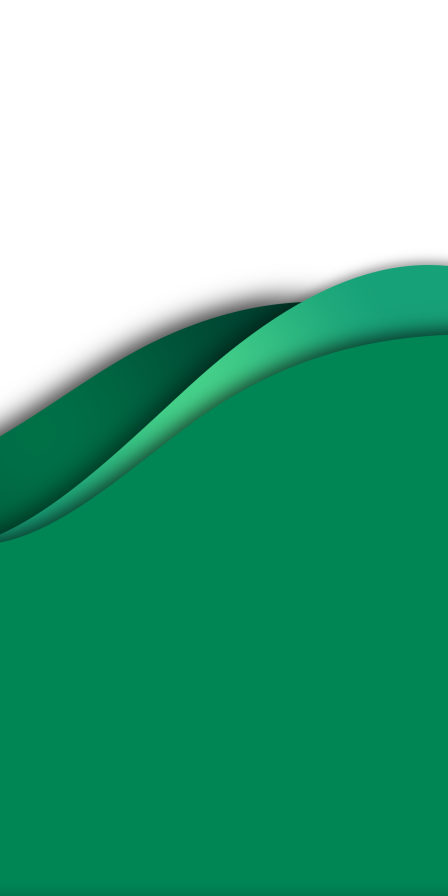
Reproduce this background procedurally as a WebGL 2 fragment shader.

```glsl
#version 300 es
precision highp float;

uniform vec2 u_resolution;
out vec4 outColor;

#define FRONT_GREEN vec3(0.0, 0.522, 0.333)
#define DEEP_GREEN vec3(0.0, 0.265, 0.19)
#define FOREST_GREEN vec3(0.0, 0.44, 0.28)
#define MINT vec3(0.27, 0.82, 0.54)
#define TEAL vec3(0.09, 0.63, 0.47)
#define BACK_SHADOW 0.58
#define RIBBON_SHADOW 0.36
#define FRONT_SHADOW 0.48

// Cubic Hermite segment through two heights with given end slopes
float hermite(float t, float span, vec2 height, vec2 slope) {
    float u = 1.0 - t;
    return height.x * u * u * (1.0 + 2.0 * t) + height.y * t * t * (3.0 - 2.0 * t)
         + span * t * u * (slope.x * u - slope.y * t);
}

// Two joined segments: start at x = 0, knots at middle and end
float curve(float x, vec2 knots, vec3 height, vec3 slope) {
    float span = knots.y - knots.x;
    return x < knots.x
        ? hermite(x / knots.x, knots.x, height.xy, slope.xy)
        : hermite((x - knots.x) / span, span, height.yz, slope.yz);
}

// Approximate signed distance, positive above the wave
float waveDistance(vec2 p, vec2 knots, vec3 height, vec3 slope) {
    const float STEP = 0.004;
    float y = curve(p.x, knots, height, slope);
    float rise = (curve(p.x + STEP, knots, height, slope) - y) / STEP;
    return (p.y - y) / sqrt(1.0 + rise * rise);
}

float coverage(float d, float pixel) {
    return smoothstep(0.7 * pixel, -0.7 * pixel, d);
}

float softShadow(float d, float radius) {
    float r = max(d, 0.0) / radius;
    return exp(-r * (0.6 + r));
}

void main() {
    vec2 p = gl_FragCoord.xy / u_resolution * vec2(1.0, 2.0);
    float pixel = 1.0 / u_resolution.x;

    float back = waveDistance(p, vec2(0.333, 0.672),
        vec3(1.026, 1.232, 1.3255), vec3(0.58, 0.5, 0.05));
    float ribbon = waveDistance(p, vec2(0.4167, 1.0),
        vec3(0.807, 1.133, 1.4063), vec3(0.45, 0.92, -0.1));
    float front = waveDistance(p, vec2(0.4167, 1.0),
        vec3(0.789, 1.047, 1.2526), vec3(0.2, 0.75, 0.04));

    // White ground with shadows of the rear wave and ribbon
    vec3 color = vec3(1.0);
    float fade = smoothstep(0.85, 0.55, p.x);
    color *= 1.0 - BACK_SHADOW * fade * softShadow(back, 0.043);
    color *= 1.0 - 0.3 * softShadow(ribbon, 0.02);

    // Dark rear wave, lit from the left
    float leftGlow = 1.0 - smoothstep(0.0, 0.62, length(p - vec2(0.08, 1.03)));
    vec3 backColor = mix(DEEP_GREEN, FOREST_GREEN, leftGlow);
    backColor *= 1.0 - RIBBON_SHADOW * softShadow(ribbon, 0.04);
    color = mix(color, backColor, coverage(back, pixel));

    // Bright ribbon with a central highlight
    float highlight = 1.0 - smoothstep(0.0, 0.5, length(p - vec2(0.43, 1.12)));
    vec3 ribbonColor = mix(TEAL, MINT, highlight);
    ribbonColor *= 1.0 - FRONT_SHADOW * softShadow(front, 0.034);
    color = mix(color, ribbonColor, coverage(ribbon, pixel));

    // Flat front wave with a faint lower rim
    vec3 frontColor = FRONT_GREEN * (1.0 - 0.12 * softShadow(p.y, 0.02));
    color = mix(color, frontColor, coverage(front, pixel));

    outColor = vec4(color, 1.0);
}
```
